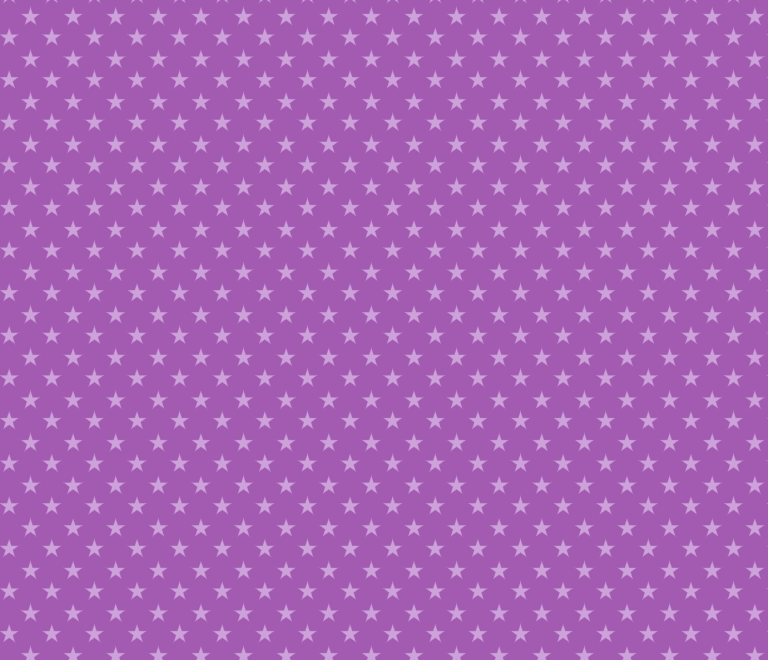
Write a WebGL 2 fragment shader that draws this pattern.

```glsl
#version 300 es
precision highp float;

uniform vec2 u_resolution;
out vec4 fragColor;

// Lengths are fractions of the canvas height.
const vec3 GROUND_COLOR = vec3(0.637, 0.357, 0.690);
const vec3 STAR_COLOR = vec3(0.803, 0.635, 0.857);
const float PERIOD = 0.06456;                    // spacing of one star grid
const vec2 FIRST_STAR = vec2(0.0462, 0.9743);    // centre of the top left star
const vec2 GRID_SHIFT = vec2(0.5, -0.483);       // second grid, in periods
const float STAR_RADIUS = 0.0143;
const float INNER_RATIO = 0.40;                  // notch radius / tip radius
const float EDGE_PIXELS = 0.85;                  // half width of the soft edge

const float SECTOR = 6.2831853 / 5.0;

// Signed distance to the edge lines of an upright five-pointed star.
float starDistance(vec2 p) {
    float angle = atan(p.x, p.y);
    angle = abs(mod(angle + 0.5 * SECTOR, SECTOR) - 0.5 * SECTOR);
    vec2 folded = length(p) * vec2(cos(angle), sin(angle));

    vec2 tip = vec2(STAR_RADIUS, 0.0);
    vec2 notch = STAR_RADIUS * INNER_RATIO * vec2(cos(0.5 * SECTOR), sin(0.5 * SECTOR));
    vec2 edge = notch - tip;
    return dot(folded - tip, normalize(vec2(edge.y, -edge.x)));
}

// Offset from the nearest point of a square grid.
vec2 gridOffset(vec2 p) {
    return (fract(p / PERIOD + 0.5) - 0.5) * PERIOD;
}

void main() {
    vec2 p = gl_FragCoord.xy / u_resolution.y;
    float softness = EDGE_PIXELS / u_resolution.y;

    // Two interleaved grids of stars
    float coverage = 0.0;
    for (int i = 0; i < 2; i++) {
        vec2 origin = FIRST_STAR + float(i) * GRID_SHIFT * PERIOD;
        float d = starDistance(gridOffset(p - origin));
        coverage = max(coverage, 1.0 - smoothstep(-softness, softness, d));
    }

    fragColor = vec4(mix(GROUND_COLOR, STAR_COLOR, coverage), 1.0);
}
```
